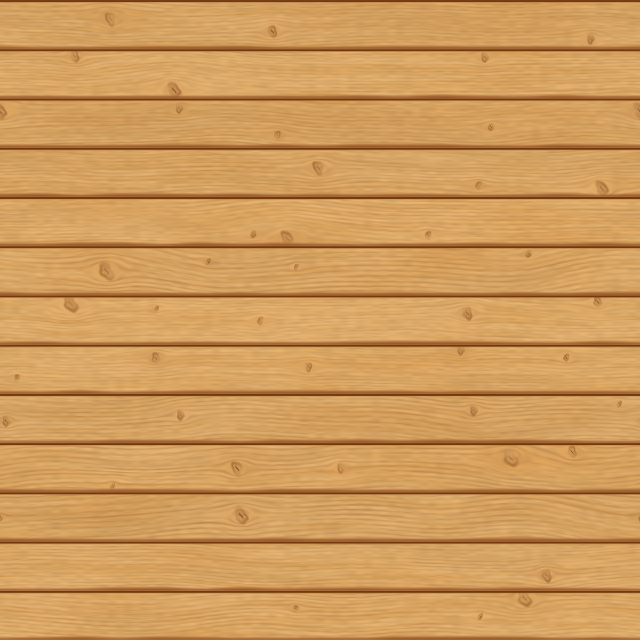
Write a WebGL 1 fragment shader that draws this texture.

```glsl
precision highp float;
// Seamless wall of thirteen horizontal pine boards with knots, flowing grain and dark joints.
uniform vec2 u_resolution;

const float TAU = 6.2831853;
const float BOARDS = 13.0;        // boards per tile
const float JOINT_SHIFT = 0.022;  // offset of the joints, in boards
const float JOINT_HALF = 0.018;   // half width of a joint, in boards
const float LIP_HEIGHT = 0.115;   // shaded lower edge, in boards
const int KNOT_SLOTS = 5;         // possible knots per board
const float KNOT_CHANCE = 0.68;
const float KNOT_SWIRL = 1.9;     // how far a knot bends the grain

const vec3 PALE = vec3(0.87, 0.68, 0.43);
const vec3 HONEY = vec3(0.84, 0.63, 0.36);
const vec3 DULL = vec3(0.79, 0.61, 0.37);
const vec3 AMBER = vec3(0.85, 0.61, 0.34);
const vec3 GRAIN = vec3(0.69, 0.46, 0.24);
const vec3 EDGE = vec3(0.59, 0.35, 0.15);
const vec3 JOINT = vec3(0.45, 0.22, 0.07);

float hash(vec2 p) {
  vec3 q = fract(p.xyx * vec3(0.1031, 0.1030, 0.0973));
  q += dot(q, q.yzx + 33.33);
  return fract((q.x + q.y) * q.z);
}

// Value noise that wraps along x
float noise(vec2 p, float period) {
  vec2 c = floor(p), f = fract(p);
  f = f * f * (3.0 - 2.0 * f);
  float left = mod(c.x, period), right = mod(c.x + 1.0, period);
  float low = mix(hash(vec2(left, c.y)), hash(vec2(right, c.y)), f.x);
  float high = mix(hash(vec2(left, c.y + 1.0)), hash(vec2(right, c.y + 1.0)), f.x);
  return mix(low, high, f.y);
}

// Layered sines with whole periods across the tile
float waves(float x, float seed) {
  float sum = 0.0;
  for (int k = 1; k <= 4; k++) {
    float n = float(k);
    sum += sin(TAU * (n * x + hash(vec2(seed, n + 40.0)))) / n;
  }
  return sum;
}

void main() {
  vec2 uv = gl_FragCoord.xy / u_resolution;
  float pixel = BOARDS / u_resolution.y;
  float row = uv.y * BOARDS + JOINT_SHIFT;
  vec2 pos = vec2(uv.x * BOARDS, fract(row));
  float seed = mod(floor(row), BOARDS) * 61.0 + 5.0;
  float character = hash(vec2(seed, 2.0));

  // Knots: bend the grain and collect the masks
  float bend = 0.0, body = 0.0, rim = 0.0, pith = 0.0, halo = 0.0;
  for (int i = 0; i < KNOT_SLOTS; i++) {
    vec2 key = vec2(seed + float(i), 7.0);
    if (hash(key) > KNOT_CHANCE) continue;
    float size = hash(key + vec2(0.0, 3.0));
    float radius = mix(0.05, 0.17, size * size);
    float slot = (float(i) + hash(key + vec2(0.0, 5.0))) / float(KNOT_SLOTS);
    vec2 d = pos - vec2(slot * BOARDS, mix(0.16, 0.92, hash(key + vec2(0.0, 9.0))));
    d.x = mod(d.x + 0.5 * BOARDS, BOARDS) - 0.5 * BOARDS;
    float reach = dot(d * vec2(0.7, 1.0), d * vec2(0.7, 1.0));
    bend += KNOT_SWIRL * d.y * radius * radius / (reach + radius * radius);
    halo += exp(-reach / (radius * radius * 6.0)) * mix(0.4, 1.0, size);

    d.x += d.y * (size - 0.5) * 0.7;
    float angle = atan(d.y, d.x + 1e-5);
    float r = length(d * vec2(1.2, 0.85)) / radius;
    r += 0.10 * sin(3.0 * angle + size * 20.0) + 0.06 * sin(5.0 * angle);
    float soft = pixel / radius;
    body = max(body, 1.0 - smoothstep(0.6, 1.1 + soft, r));
    float side = 0.5 + 0.5 * sin(angle + size * 30.0);
    rim = max(rim, (1.0 - smoothstep(0.0, 0.25 + soft, abs(r - 0.8))) * side);
    float crack = length((d + vec2(0.02 * sin(d.y * 40.0), 0.0)) * vec2(4.0, 1.4)) / radius;
    pith = max(pith, (1.0 - smoothstep(0.2, 0.7 + soft, crack)) * mix(0.3, 1.0, hash(key + vec2(0.0, 13.0))));
  }

  // Grain: growth rings, streaks and fine fibres
  float flow = pos.y - bend + waves(uv.x, seed) * mix(0.015, 0.12, character);
  float drift = noise(vec2(uv.x * 5.0, flow * 3.0 + seed), 5.0);
  float ring = flow * mix(16.0, 10.0, character) + 1.2 * drift;
  float line = pow(0.5 + 0.5 * sin(TAU * ring), 2.0);
  line *= mix(0.15, 1.0, noise(vec2(uv.x * 9.0, ring * 0.7 + seed), 9.0));
  float streak = noise(vec2(uv.x * 10.0, flow * 19.0 + seed), 10.0);
  float fibre = noise(vec2(uv.x * 80.0, flow * 34.0 + seed), 80.0) - 0.5;
  float patches = noise(vec2(uv.x * 6.0, pos.y * 1.5 + seed), 6.0);

  vec3 color = mix(PALE, HONEY, smoothstep(0.2, 0.9, 0.7 * streak + 0.3 * patches));
  color = mix(color, DULL, 0.3 * smoothstep(0.5, 0.9, drift));
  color = mix(color, AMBER, 0.25 * smoothstep(0.6, 0.95, patches) + 0.35 * min(halo, 1.0));
  color = mix(color, GRAIN, line * mix(0.22, 0.5, character));
  color *= 1.0 + 0.08 * fibre + 0.025 * (hash(vec2(seed, 17.0)) - 0.5);

  // Knot colours
  color = mix(color, mix(GRAIN, DULL, streak), 0.6 * body);
  color = mix(color, EDGE, 0.55 * rim);
  color = mix(color, JOINT, 0.7 * pith);

  // Shaded lip above each joint, then the joint itself
  float wear = noise(vec2(uv.x * 16.0, seed), 16.0);
  float lip = 1.0 - smoothstep(0.5 * LIP_HEIGHT, LIP_HEIGHT, pos.y - 0.03 * (wear - 0.5));
  color = mix(color, mix(EDGE, GRAIN, smoothstep(0.04, 0.09, pos.y)), lip * mix(0.7, 1.0, wear));
  float gap = min(pos.y, 1.0 - pos.y);
  color = mix(color, GRAIN, 0.5 * (1.0 - smoothstep(0.02, 0.05, gap)));
  color = mix(JOINT, color, smoothstep(JOINT_HALF - 0.5 * pixel, JOINT_HALF + 0.5 * pixel, gap));

  gl_FragColor = vec4(color, 1.0);
}
```
